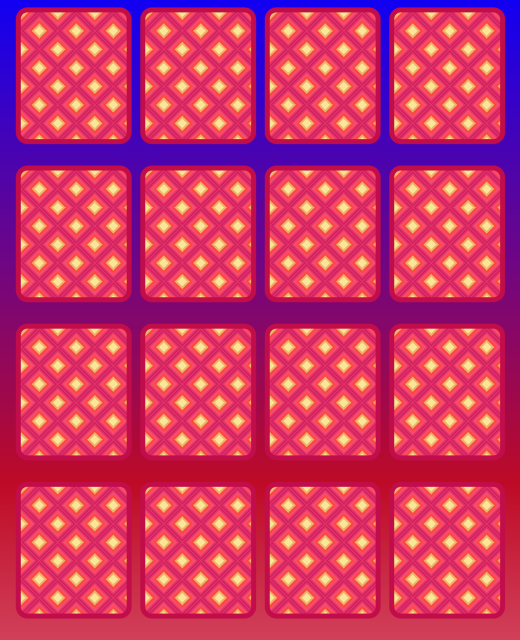
Give the GLSL for this pattern, as a Shadertoy shader.

```glsl
const vec2 GRID_CENTER = vec2(0.0007, 0.489);
const vec2 CARD_PITCH = vec2(0.1945, 0.2471);
const vec2 CARD_HALF = vec2(0.0905, 0.1068);
const float CARD_RADIUS = 0.0185;
const float BORDER = 0.0078;
const float DIAMOND_PITCH = 0.0578;

float roundedBox(vec2 p, vec2 halfSize, float radius) {
    vec2 q = abs(p) - halfSize + radius;
    return length(max(q, 0.0)) + min(max(q.x, q.y), 0.0) - radius;
}

// Coverage of the region where d is negative
float fill(float d, float blur) {
    return 1.0 - smoothstep(-blur, blur, d);
}

// Blue to red, then to dusty pink at the foot
vec3 backdrop(float depth) {
    vec3 blue = vec3(0.07, 0.0, 0.95);
    vec3 red = vec3(0.745, 0.04, 0.15);
    vec3 pink = vec3(0.82, 0.25, 0.35);
    vec3 upper = mix(blue, red, clamp(depth / 0.755, 0.0, 1.0));
    return mix(upper, pink, clamp((depth - 0.755) / 0.245, 0.0, 1.0));
}

// Distance from the nearest diamond centre: 0 at the centre, 1 at the edge
float diamondLattice(vec2 p) {
    vec2 diagonal = vec2(p.x + p.y, p.x - p.y);
    vec2 f = abs(diagonal - floor(diagonal + 0.5));
    return 2.0 * max(f.x, f.y);
}

// Nested bands, painted from the outside in
vec3 diamondColor(float d, float blur) {
    vec3 rose = vec3(0.89, 0.20, 0.40);
    vec3 color = rose;
    color = mix(color, vec3(0.80, 0.12, 0.38), fill(d - 0.95, blur));
    color = mix(color, rose, fill(d - 0.86, blur));
    color = mix(color, vec3(0.97, 0.30, 0.43), fill(d - 0.74, blur));
    color = mix(color, vec3(0.99, 0.28, 0.24), fill(d - 0.56, blur));
    color = mix(color, vec3(0.93, 0.70, 0.43), fill(d - 0.41, blur));
    return mix(color, vec3(0.98, 0.90, 0.60), fill(d - 0.26, blur));
}

void mainImage(out vec4 fragColor, in vec2 fragCoord) {
    // Centred across, measured downward, in canvas heights
    vec2 p = vec2(fragCoord.x - 0.5 * iResolution.x,
                  iResolution.y - fragCoord.y) / iResolution.y;
    float blur = 0.7 / iResolution.y;

    // Four by four cards
    vec2 grid = p - GRID_CENTER;
    vec2 cell = clamp(floor(grid / CARD_PITCH), -2.0, 1.0) + 0.5;
    vec2 local = grid - cell * CARD_PITCH;
    vec2 innerHalf = CARD_HALF - BORDER;
    float outer = roundedBox(local, CARD_HALF, CARD_RADIUS);
    float inner = roundedBox(local, innerHalf, CARD_RADIUS - BORDER);

    // The lattice starts at the inner corner of each card
    float d = diamondLattice((local + innerHalf) / DIAMOND_PITCH);
    vec3 pattern = diamondColor(d, blur * 2.8 / DIAMOND_PITCH);

    vec3 color = backdrop(p.y);
    color = mix(color, vec3(0.755, 0.05, 0.29), fill(outer, blur));
    color = mix(color, pattern, fill(inner, blur));
    fragColor = vec4(color, 1.0);
}
```
